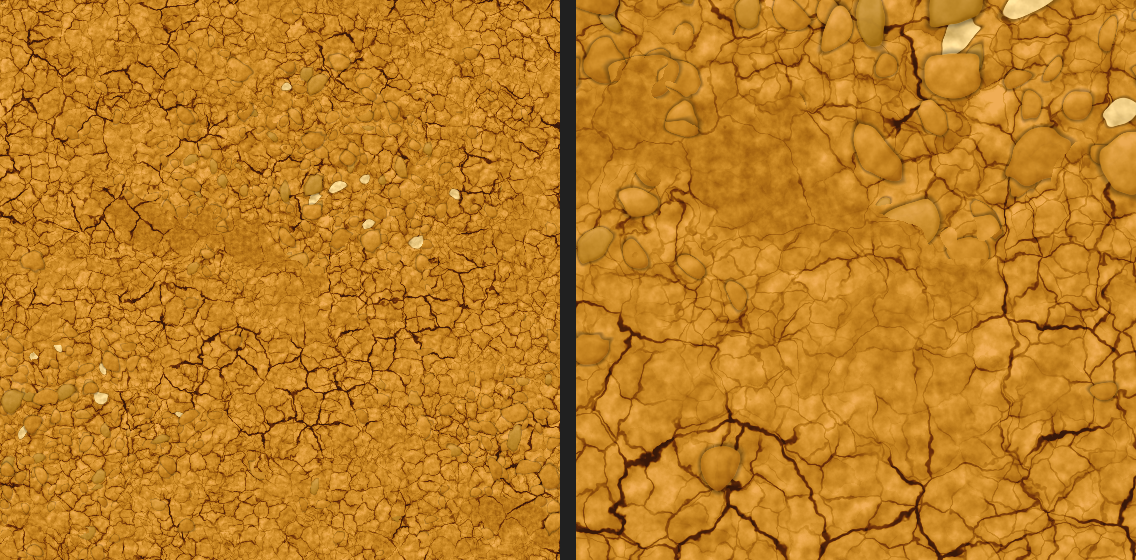
Left: the whole. Right: its middle third, enlarged.
Write a Shadertoy shader that draws this texture.

```glsl
// Dry ochre clay, split by branching cracks, with bands of pebbles and patches of sand
float hash(vec2 p) {
    return fract(sin(dot(p, vec2(127.1, 311.7))) * 43758.5453);
}

vec2 hash2(vec2 p) {
    return vec2(hash(p), hash(p + 57.3));
}

float noise(vec2 p) {
    vec2 i = floor(p), f = fract(p);
    f = f * f * (3.0 - 2.0 * f);
    return mix(mix(hash(i), hash(i + vec2(1, 0)), f.x),
               mix(hash(i + vec2(0, 1)), hash(i + vec2(1, 1)), f.x), f.y);
}

float fbm(vec2 p) {
    float sum = 0.0, amp = 0.5;
    for (int i = 0; i < 4; i++) {
        sum += amp * noise(p);
        p = mat2(1.6, 1.2, -1.2, 1.6) * p + 7.1;
        amp *= 0.5;
    }
    return sum / 0.9375;
}

// Voronoi plates: x = distance to the border in canvas units, y = plate id, zw = offset from centre
vec4 plates(vec2 uv, float scale) {
    vec2 p = uv * scale, cell = floor(p), f = p - cell;
    vec2 nearest = vec2(0), home = vec2(0);
    float best = 9.0, edge = 9.0;
    for (int k = 0; k < 9; k++) {
        vec2 g = vec2(k % 3 - 1, k / 3 - 1);
        vec2 r = g + 0.04 + 0.92 * hash2(cell + g) - f;
        if (dot(r, r) < best) { best = dot(r, r); nearest = r; home = g; }
    }
    for (int k = 0; k < 25; k++) {
        vec2 g = home + vec2(k % 5 - 2, k / 5 - 2);
        vec2 r = g + 0.04 + 0.92 * hash2(cell + g) - f;
        vec2 d = r - nearest;
        if (dot(d, d) > 1e-4) edge = min(edge, dot(0.5 * (r + nearest), normalize(d)));
    }
    return vec4(edge / scale, hash(cell + home + 3.7), -nearest);
}

float crackLine(float dist, float width) {
    return 1.0 - smoothstep(width * 0.3, width + 0.5 / iResolution.y, dist);
}

// Scattered stones: x = coverage, y = light, z = id, w = contact shadow
vec4 pebbles(vec2 uv, float scale, float density) {
    vec2 p = uv * scale, cell = floor(p);
    vec4 stone = vec4(0);
    float soft = 0.8 * scale / iResolution.y;
    for (int k = 0; k < 9; k++) {
        vec2 id = cell + vec2(k % 3 - 1, k / 3 - 1);
        if (hash(id + 9.4) > density) continue;
        vec2 d = p - id - 0.2 - 0.6 * hash2(id);
        float a = 6.283 * hash(id + 2.2);
        vec2 q = mat2(cos(a), -sin(a), sin(a), cos(a)) * d;
        float size = mix(0.26, 0.50, hash(id + 5.1));
        q.y /= mix(0.45, 0.85, hash(id + 8.6));
        q.y += 0.25 * q.x * q.x / size;
        float dist = length(q) * (0.85 + 0.3 * noise(q * 4.0 + id)) - size;
        float cover = 1.0 - smoothstep(-soft, soft, dist);
        float light = dot(d, vec2(-0.4, 0.9)) / size - 0.9 * smoothstep(-0.09, 0.0, dist);
        stone.w = max(stone.w, 1.0 - smoothstep(0.0, 0.10, dist));
        if (cover > stone.x) stone.xyz = vec3(cover, light, hash(id + 4.8));
    }
    return stone;
}

// Ochre ramp indexed by its red level
vec3 ochre(float r) {
    r = clamp(r, 0.22, 0.94);
    return vec3(r, max(0.97 * r - 0.235, 0.43 * r), 0.035 + 0.43 * pow(r, 6.0));
}

void mainImage(out vec4 fragColor, in vec2 fragCoord) {
    vec2 uv = fragCoord / iResolution.y;
    vec2 warp = vec2(fbm(uv * 16.0), fbm(uv * 16.0 + 31.0)) - 0.5;
    vec2 jag = vec2(fbm(uv * 85.0), fbm(uv * 85.0 + 17.0)) - 0.5;
    vec2 p = uv + 0.03 * warp + 0.013 * jag;

    // Zones repeat on a diagonal lattice
    float stony = 0.0, sand = 0.0;
    for (int k = 0; k < 2; k++) {
        vec2 shift = 0.5 * vec2(k);
        vec2 a = fract(uv - vec2(0.55, 0.70) - shift + 0.5) - 0.5 + 0.25 * warp;
        stony = max(stony, 1.0 - smoothstep(0.5, 1.25, length(a / vec2(0.33, 0.21))));
        vec2 b = fract(uv - vec2(0.38, 0.57) - shift + 0.5) - 0.5 + 0.12 * warp;
        b.y += 0.27 * b.x;
        sand = max(sand, 1.0 - smoothstep(0.7, 1.1, length(b / vec2(0.22, 0.04))));
    }
    sand *= smoothstep(0.32, 0.48, fbm(uv * 11.0 + 4.0));

    // Clay surface: faint stains, relief lit from above, grain
    float relief = fbm(uv * 110.0) - fbm(uv * 110.0 + vec2(-0.35, 0.6));
    float grain = fbm(mat2(0.8, 0.6, -0.6, 0.8) * uv * 260.0) - 0.5;
    float tone = 0.822 + 0.06 * (fbm(uv * 6.0) - 0.5) + 0.12 * (fbm(uv * 40.0 + 9.0) - 0.5);
    tone += 0.20 * relief + 0.15 * grain;

    // Three generations of cracks
    vec4 big = plates(p, 17.0);
    vec4 mid = plates(p + 3.3, 37.0);
    vec4 tiny = plates(p + 7.7, 70.0);
    float gape = smoothstep(0.48, 0.74, 0.6 * noise(uv * 13.0 + 2.0) + 0.4 * noise(uv * 47.0));
    float split = smoothstep(0.28, 0.68, 0.6 * noise(uv * 23.0 + 12.0) + 0.4 * noise(uv * 61.0));
    float craze = smoothstep(0.35, 0.7, noise(uv * 27.0 + 40.0));
    tone += 0.05 * (mid.y - 0.5) + 0.04 * (tiny.y - 0.5);
    tone += (0.02 + 0.06 * stony) * dot(mid.zw, vec2(-0.4, 0.9));
    tone += (0.02 + 0.04 * stony) * (smoothstep(0.0, 0.008, mid.x) - 0.6);
    tone -= 0.05 * (1.0 - smoothstep(0.0, 0.004, mid.x)) * split;
    tone -= 0.13 * crackLine(tiny.x, 0.0006) * craze;
    tone -= 0.27 * crackLine(mid.x, 0.0008) * (0.15 + 0.85 * split);

    // Sand hides the fine cracks
    tone = mix(tone, 0.725 + 0.24 * grain + 0.12 * relief, 0.85 * sand);
    tone -= 0.05 * gape * (1.0 - smoothstep(0.0, 0.005, big.x));
    tone -= 0.48 * crackLine(big.x, 0.0005 + 0.0012 * gape) * (0.22 + 0.78 * gape);
    vec3 col = ochre(tone);

    // Small stones, then large ones
    for (int k = 0; k < 2; k++) {
        float density = (0.03 + 0.5 * stony) * (1.0 - 0.8 * sand);
        vec4 s = pebbles(uv + 0.008 * warp, k == 0 ? 36.0 : 22.0, density * (k == 0 ? 1.0 : 0.65));
        col *= 1.0 - 0.32 * s.w * (1.0 - s.x);
        float stoneTone = 0.815 + 0.085 * s.y + 0.10 * (s.z - 0.5) + 0.14 * relief + 0.08 * grain;
        vec3 stone = ochre(stoneTone);
        stone = mix(stone, vec3(0.64, 0.50, 0.16) + 0.09 * s.y, 0.5 * smoothstep(0.8, 0.95, s.z));
        stone = mix(stone, vec3(0.95, 0.82, 0.54) + 0.3 * relief, step(s.z, 0.012));
        col = mix(col, stone, 0.95 * s.x);
    }
    fragColor = vec4(clamp(col, 0.0, 1.0), 1.0);
}
```
